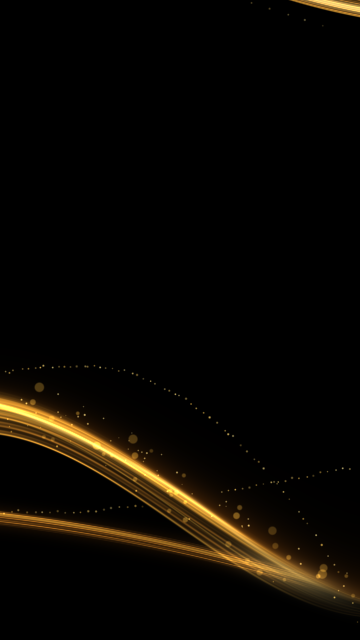
Give the GLSL for this background, as a Shadertoy shader.

```glsl
// Golden light ribbons with glow, bokeh and sparkling dust trails on black.
#define ASPECT 0.5625
#define AMBER vec3(0.52, 0.33, 0.10)
#define GOLD vec3(0.84, 0.64, 0.22)
#define PALE vec3(0.95, 0.87, 0.55)
#define GLOW vec3(0.42, 0.22, 0.04)
#define HAZE vec3(0.30, 0.27, 0.17)
#define TRAIL_DOTS 56
#define BOKEH_COUNT 34
#define DUST_COUNT 60

float hash(float n) { return fract(sin(n * 127.1) * 4375.85); }

float gauss(float x, float width) { return exp(-x * x / (width * width)); }

// Soft disc, one pixel of smoothing
float disc(vec2 p, vec2 center, float radius) {
    float px = 1.0 / iResolution.y;
    return 1.0 - smoothstep(radius - px, radius + px, length(p - center));
}

// Fine light threads running along a ribbon
float threads(float s, float t) {
    float w = 0.5 + 0.27 * sin(s * 21.0 + t * 4.0) + 0.23 * sin(s * 43.0 - t * 7.0 + 1.0);
    return w * w;
}

// Heights of the bright crest and the lower rim of the main ribbon
float crest(float t) { return 0.366 + t * (-0.112 + t * (-0.493 + t * 0.302)); }
float rim(float t) { return 0.320 + t * (-0.082 + t * (-0.627 + t * 0.425)); }

vec3 mainRibbon(float y, float t) {
    float top = crest(t);
    float s = (y - rim(t)) / (top - rim(t));
    float fade = mix(1.0, 0.12, smoothstep(0.5, 0.93, t));
    float left = 1.0 - smoothstep(0.0, 0.55, t);
    float body = smoothstep(-0.02, 0.06, s) * (1.0 - smoothstep(1.0, 1.4, s));
    float core = gauss(s - 1.0, mix(0.17, 0.30, left));
    vec3 col = AMBER * body * (0.28 + 0.85 * threads(s, t)) * mix(0.75, 1.15, left);
    col += GOLD * core * (0.55 + 0.5 * threads(s * 1.3, t));
    col += PALE * gauss(s - 1.0 + 0.12 * sin(t * 9.0), 0.09) * 0.4;
    col += GOLD * gauss(s - 0.05, 0.04) * 0.4;
    col += GOLD * gauss(s - 0.62 + 0.3 * t, 0.035) * 0.3;
    // Warm glow above the crest only
    float d = y - top;
    float halo = smoothstep(-0.01, 0.012, d) * exp(-max(d, 0.0) / (0.017 + 0.014 * t));
    return col * fade + GLOW * halo * mix(0.95, 0.6, smoothstep(0.65, 1.0, t));
}

vec3 lowerRibbon(float y, float t) {
    float w = (y - (0.191 - 0.065 * t - 0.059 * t * t)) / 0.011;
    float fade = mix(0.95, 0.6, t) * (1.0 - smoothstep(0.68, 0.95, t));
    float body = smoothstep(-1.2, -0.6, w) * (1.0 - smoothstep(0.7, 1.2, w));
    vec3 col = AMBER * body * (0.3 + 0.8 * threads(w * 0.5, t));
    col += GOLD * gauss(w - 0.5 + 0.5 * t, 0.22) * 0.55;
    return (col + GLOW * 0.3 * gauss(w, 1.6)) * fade;
}

vec3 cornerRibbon(float y, float t) {
    float u = t - 0.8;
    float s = (y - 1.0 + 0.17 * u - 0.16 * u * u) / 0.02;
    float body = smoothstep(-0.05, 0.1, s) * step(0.0, u);
    vec3 col = AMBER * (0.5 + 0.7 * threads(s, t)) + PALE * gauss(s - 0.65, 0.3) * 0.75;
    return body * (col + GOLD * gauss(s - 0.08, 0.08) * 0.5);
}

// Dots spaced along the arc, and along three shorter paths
vec3 trails(vec2 p) {
    vec3 col = vec3(0.0);
    for (int i = 0; i < TRAIL_DOTS; i++) {
        float n = float(i), k = (n + hash(n + 3.0)) / float(TRAIL_DOTS);
        float t = 0.95 * k, u = t - 0.225;
        float y = 0.428 - u * u * (u < 0.0 ? 0.21 : 0.625);
        float jitter = (hash(n + 9.0) - 0.5) * 0.006;
        float size = mix(0.0006, 0.0016, hash(n + 17.0));
        vec3 tint = mix(GOLD, PALE, hash(n + 31.0)) * mix(0.3, 1.0, hash(n + 23.0));
        float lit = disc(p, vec2(t * ASPECT, y + jitter), size);
        if (i % 3 == 0) {
            t = 0.61 + 0.37 * k;
            lit += disc(p, vec2(t * ASPECT, 0.231 + 0.105 * (t - 0.62) + jitter), size);
        } else if (i % 3 == 1) {
            t = 0.4 * k;
            lit += 0.7 * disc(p, vec2(t * ASPECT, 0.2 + 0.06 * max(t - 0.22, 0.0) + jitter), size);
        } else if (i % 12 == 2) {
            t = 0.69 + 0.23 * k;
            lit += 0.7 * disc(p, vec2(t * ASPECT, 0.997 - 0.18 * (t - 0.69)), size);
        }
        col += tint * lit;
    }
    return col;
}

// Translucent bokeh discs and tiny dust around the main ribbon
vec3 particles(vec2 p) {
    vec3 col = vec3(0.0);
    for (int i = 0; i < BOKEH_COUNT + DUST_COUNT; i++) {
        float n = float(i) + 50.0, a = hash(n), b = hash(n + 0.37), c = hash(n + 0.71);
        bool big = i < BOKEH_COUNT;
        float radius = big ? mix(0.0025, 0.0075, c * c) : mix(0.0005, 0.0013, c);
        float y = crest(a) + mix(-0.04, 0.05, b);
        float light = big ? mix(0.18, 0.45, hash(n + 0.9)) : mix(0.3, 0.9, c);
        col += mix(GOLD, PALE, big ? 0.0 : b) * light * disc(p, vec2(a * ASPECT, y), radius);
    }
    return col;
}

void mainImage(out vec4 fragColor, in vec2 fragCoord) {
    vec2 uv = fragCoord / iResolution.xy;
    vec2 p = uv * vec2(ASPECT, 1.0);
    vec3 col = mainRibbon(uv.y, uv.x) + lowerRibbon(uv.y, uv.x) + cornerRibbon(uv.y, uv.x);
    // Smoky haze where the ribbons cross
    vec2 q = p - vec2(0.455, 0.100);
    col += HAZE * gauss(q.x, 0.085) * gauss(q.y + 0.38 * q.x, 0.02);
    col += trails(p) + particles(p);
    fragColor = vec4(min(col, 1.0), 1.0);
}
```
